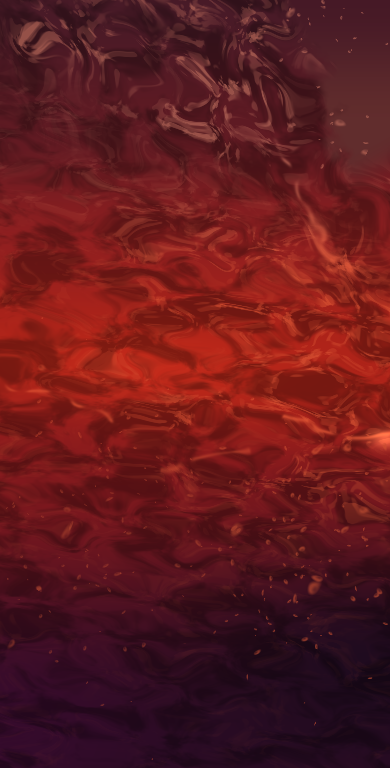
Write a Shadertoy shader that draws this texture.

```glsl
const vec3 TOP_PLUM = vec3(0.25, 0.09, 0.135);
const vec3 WINE = vec3(0.33, 0.09, 0.12);
const vec3 CRIMSON = vec3(0.49, 0.105, 0.11);
const vec3 EMBER = vec3(0.60, 0.12, 0.085);
const vec3 DEEP_RED = vec3(0.45, 0.085, 0.10);
const vec3 NIGHT = vec3(0.15, 0.04, 0.125);
const vec3 VIOLET = vec3(0.20, 0.035, 0.165);
const vec3 INK = vec3(0.095, 0.035, 0.105);
const vec3 AIR = vec3(0.38, 0.175, 0.175);
const vec3 ROSE_LIGHT = vec3(0.68, 0.38, 0.33);
const vec3 FIRE_LIGHT = vec3(0.84, 0.31, 0.19);
const vec3 COPPER_LIGHT = vec3(0.68, 0.27, 0.18);
const float FILAMENT_SCALE = 33.0;
const float WARP = 1.1;
const float MID_TILT = -0.14;
const float SPLASH_TILT = -0.85;
const int OCTAVES = 4;
const int DROP_LAYERS = 3;

float hash(vec2 p) {
  vec3 q = fract(vec3(p.xyx) * 0.1031);
  q += dot(q, q.yzx + 33.33);
  return fract((q.x + q.y) * q.z);
}

float noise(vec2 p) {
  vec2 i = floor(p), f = fract(p);
  f = f * f * (3.0 - 2.0 * f);
  return mix(mix(hash(i), hash(i + vec2(1, 0)), f.x),
             mix(hash(i + vec2(0, 1)), hash(i + vec2(1, 1)), f.x), f.y);
}

float fbm(vec2 p) {
  float sum = 0.0, amp = 0.5;
  for (int i = 0; i < OCTAVES; i++) {
    sum += amp * noise(p);
    p = mat2(1.6, 1.2, -1.2, 1.6) * p + 7.3;
    amp *= 0.5;
  }
  return sum;
}

// Turns the sampling axes so that x runs along angle a
mat2 alongAngle(float a) { return mat2(cos(a), -sin(a), sin(a), cos(a)); }

float blob(vec2 uv, vec2 centre, vec2 size) {
  vec2 d = (uv - centre) / size;
  return exp(-dot(d, d));
}

// Soft-edged stroke between two points
float stroke(vec2 p, vec2 a, vec2 b, float width) {
  vec2 ab = b - a;
  float t = clamp(dot(p - a, ab) / dot(ab, ab), 0.0, 1.0);
  float d = length(p - a - ab * t) / width;
  return exp(-d * d);
}

// Broad colour of the liquid
vec3 depthColour(vec2 uv) {
  float y = uv.y;
  vec3 c = mix(NIGHT, DEEP_RED, smoothstep(0.02, 0.41, y));
  c = mix(c, EMBER, smoothstep(0.36, 0.50, y));
  c = mix(c, CRIMSON, smoothstep(0.54, 0.72, y));
  c = mix(c, WINE, smoothstep(0.68, 0.84, y));
  c = mix(c, TOP_PLUM, smoothstep(0.82, 1.0, y));
  c = mix(c, VIOLET, 0.7 * blob(uv, vec2(0.0, 0.06), vec2(0.38, 0.13)));
  c = mix(c, INK, 0.9 * blob(uv, vec2(0.95, 0.14), vec2(0.46, 0.13)));
  c = mix(c, DEEP_RED, 0.5 * blob(uv, vec2(0.10, 0.42), vec2(0.30, 0.07)));
  c += vec3(0.08, 0.025, 0.005) * blob(uv, vec2(0.36, 0.52), vec2(0.34, 0.05));
  return c;
}

// Broken glints along one direction: x light, y shading
vec2 filaments(vec2 p, float tilt, float stretch) {
  vec2 q = alongAngle(tilt) * p * FILAMENT_SCALE * vec2(1.0, stretch);
  vec2 w = vec2(noise(q * 0.6 + 3.0), noise(q * 0.6 + 19.0)) - 0.5;
  q += 2.0 * WARP * w;
  float body = fbm(q * 0.8);
  float cluster = smoothstep(0.32, 0.62, noise(q * 0.45 + 50.0));
  float ridge = 1.0 - abs(2.0 * noise(q * 1.3 + 8.0) - 1.0);
  float gap = smoothstep(0.42, 0.62, noise(q * 1.9 + 27.0));
  float thread = smoothstep(0.72, 0.92, ridge) * gap;
  float glint = smoothstep(0.57, 0.68, fbm(q * 1.5 + 13.0));
  float speck = smoothstep(0.66, 0.82, noise(q * 2.6 + 61.0));
  return vec2((0.8 * thread + glint + 0.6 * speck) * mix(0.22, 1.0, cluster), body);
}

// Scattered soft beads with shaded centres
float droplets(vec2 p, float density) {
  float light = 0.0;
  for (int i = 0; i < DROP_LAYERS; i++) {
    vec2 q = p * (28.0 + 19.0 * float(i)) + 11.0 * float(i);
    vec2 cell = floor(q);
    float seed = hash(cell + 5.7);
    vec2 centre = 0.3 + 0.4 * vec2(hash(cell), hash(cell + 31.0));
    vec2 d = alongAngle(seed * 20.0) * (fract(q) - centre) * vec2(1.0, 1.5);
    float size = mix(0.09, 0.28, hash(cell + 71.0));
    float disc = 1.0 - smoothstep(size * 0.35, size, length(d));
    float hollow = 1.0 - smoothstep(0.0, size * 0.7, length(d - vec2(0.0, size * 0.35)));
    light += step(1.0 - density, seed) * disc * (1.0 - 0.6 * hollow);
  }
  return light;
}

void mainImage(out vec4 fragColor, in vec2 fragCoord) {
  vec2 uv = fragCoord / iResolution.xy;
  vec2 p = uv * vec2(0.508, 1.0);
  vec2 bent = p + 0.016 * (vec2(noise(p * 40.0), noise(p * 40.0 + 40.0)) - 0.5);

  // Open air beside the splash
  float edge = 0.81 - 1.3 * max(uv.y - 0.90, 0.0) + 0.5 * max(0.86 - uv.y, 0.0);
  edge += 0.10 * (fbm(p * 35.0) - 0.5);
  float air = smoothstep(0.0, 0.06, uv.x - edge) * smoothstep(0.74, 0.80, uv.y - 0.25 * (uv.x - 0.9));
  vec3 airColour = mix(AIR, TOP_PLUM * 1.1, smoothstep(0.84, 1.0, uv.y));

  // Liquid shading and reflected glints
  float splash = smoothstep(0.62, 0.82, uv.y + 0.25 * (uv.x - 0.6));
  vec2 flow = mix(filaments(p, MID_TILT, 2.0), filaments(p + 3.0, SPLASH_TILT, 1.5), splash);
  vec3 colour = depthColour(uv) * mix(0.76, 1.13, smoothstep(0.28, 0.64, flow.y));
  vec3 light = mix(COPPER_LIGHT, FIRE_LIGHT, smoothstep(0.30, 0.48, uv.y));
  light = mix(light, ROSE_LIGHT, smoothstep(0.60, 0.84, uv.y));
  float strength = 0.09 + 0.15 * smoothstep(0.36, 0.52, uv.y);
  strength += 0.40 * blob(uv, vec2(0.82, 0.62), vec2(0.38, 0.15));
  strength += 0.42 * blob(uv, vec2(0.58, 0.88), vec2(0.25, 0.13));
  strength += 0.36 * blob(uv, vec2(0.12, 0.94), vec2(0.15, 0.05));
  strength += 0.38 * blob(uv, vec2(0.88, 0.39), vec2(0.27, 0.08));
  strength += 0.22 * blob(uv, vec2(0.48, 0.42), vec2(0.22, 0.05));
  strength *= 1.0 - 0.45 * blob(uv, vec2(0.10, 0.66), vec2(0.25, 0.18));
  strength *= mix(0.5, 1.0, smoothstep(0.06, 0.28, uv.y));
  colour = mix(colour, light, clamp(flow.x * strength, 0.0, 0.8));
  colour = mix(colour, airColour, air);

  // Crests and the falling edge of the splash
  float crest = 0.7 * stroke(bent, vec2(0.36, 0.82), vec2(0.42, 0.69), 0.004);
  crest += 0.9 * stroke(bent, vec2(0.41, 0.69), vec2(0.45, 0.645), 0.005);
  crest += 0.9 * stroke(bent, vec2(0.45, 0.645), vec2(0.52, 0.625), 0.005);
  crest += 0.7 * stroke(bent, vec2(0.0, 0.495), vec2(0.075, 0.492), 0.0025);
  crest += 0.7 * stroke(bent, vec2(0.075, 0.492), vec2(0.14, 0.456), 0.003);
  crest += 0.5 * stroke(bent, vec2(0.21, 0.387), vec2(0.32, 0.415), 0.003);
  crest += 0.8 * stroke(bent, vec2(0.37, 0.458), vec2(0.45, 0.424), 0.0035);
  crest += 0.8 * stroke(bent, vec2(0.45, 0.424), vec2(0.51, 0.430), 0.004);
  colour = mix(colour, light * 1.05, clamp(crest * smoothstep(0.1, 0.75, noise(p * 70.0)), 0.0, 0.8));
  colour += vec3(0.38, 0.27, 0.16) * blob(uv, vec2(0.99, 0.428), vec2(0.04, 0.012));

  // Spray below the surface and above the splash
  float spray = 0.32 * blob(uv, vec2(0.82, 0.28), vec2(0.24, 0.13));
  spray += 0.25 * blob(uv, vec2(0.20, 0.32), vec2(0.30, 0.14));
  spray += 0.45 * blob(uv, vec2(0.82, 0.96), vec2(0.16, 0.04));
  spray += 0.30 * blob(uv, vec2(0.88, 0.83), vec2(0.06, 0.04));
  float sprayLight = mix(0.5, 0.8, smoothstep(0.3, 0.9, uv.x));
  colour = mix(colour, light, clamp(sprayLight * droplets(bent, spray), 0.0, 0.75));
  fragColor = vec4(clamp(colour, 0.0, 1.0), 1.0);
}
```
